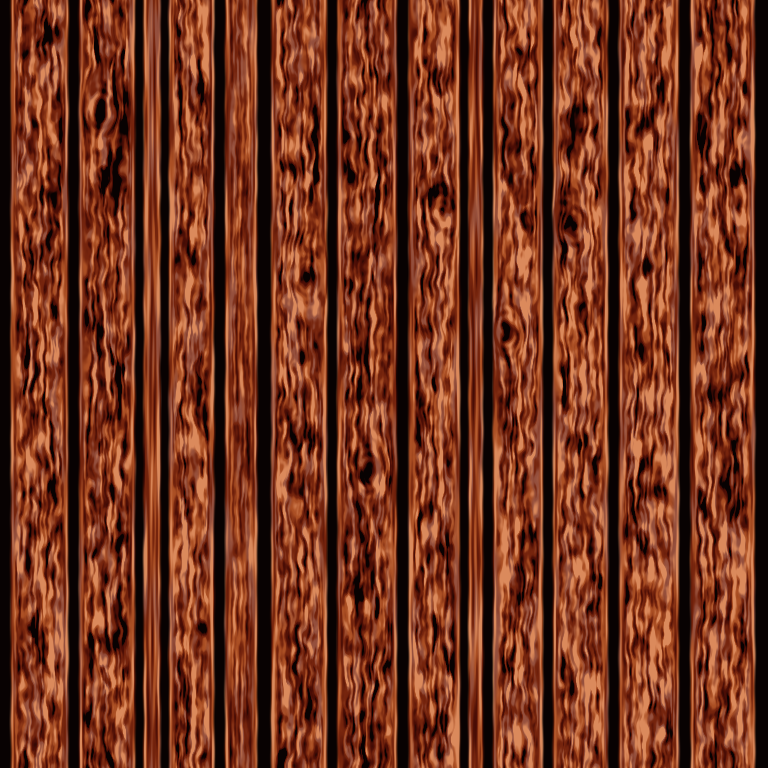
This texture is drawn by a Shadertoy shader. Its source:

```glsl
const int PLANK_COUNT = 13;
// Left and right edge of each plank
const vec2 PLANKS[PLANK_COUNT] = vec2[](
    vec2(0.013, 0.090), vec2(0.102, 0.177), vec2(0.186, 0.210),
    vec2(0.219, 0.280), vec2(0.292, 0.336), vec2(0.352, 0.427),
    vec2(0.438, 0.518), vec2(0.531, 0.600), vec2(0.609, 0.630),
    vec2(0.641, 0.708), vec2(0.719, 0.793), vec2(0.805, 0.885),
    vec2(0.898, 0.984));

const vec3 GAP_BLACK  = vec3(0.03, 0.006, 0.006);
const vec3 DARK_BROWN = vec3(0.29, 0.05, 0.02);
const vec3 RUST       = vec3(0.46, 0.14, 0.05);
const vec3 TAN        = vec3(0.67, 0.31, 0.14);
const vec3 ASH        = vec3(0.58, 0.31, 0.24);
const vec3 PALE       = vec3(0.86, 0.54, 0.36);

// Frequencies across and along the planks; whole numbers along y keep it seamless
const vec2 FIBRE_FREQ = vec2(230.0, 9.0);
const vec2 FLAKE_FREQ = vec2(125.0, 34.0);
const vec2 STAIN_FREQ = vec2(22.0, 10.0);
const vec2 CHIP_FREQ  = vec2(80.0, 20.0);
const vec2 PIT_FREQ   = vec2(65.0, 17.0);
const vec2 KNOT_SIZE  = vec2(0.009, 0.014);

const float BASE_TONE      = 0.60;
const float TONE_VARIATION = 0.14;
const float FIBRE_CONTRAST = 0.72;
const float FLAKE_CONTRAST = 0.85;
const float STAIN_DEPTH    = 0.32;
const float KNOT_CHANCE    = 0.45;
const float EDGE_WOBBLE    = 0.0016;
const float RIM_LIGHT      = 0.28;
const float TAU            = 6.28319;

float hash(vec2 p) {
    vec3 q = fract(p.xyx * 0.1031);
    q += dot(q, q.yzx + 33.33);
    return fract((q.x + q.y) * q.z);
}

vec2 gradient(vec2 cell, float period) {
    float angle = TAU * hash(vec2(cell.x, mod(cell.y, period)));
    return vec2(cos(angle), sin(angle));
}

// Gradient noise, periodic over one canvas height
float noise(vec2 p, vec2 freq) {
    p *= freq;
    vec2 cell = floor(p), f = p - cell;
    vec2 u = f * f * f * (f * (f * 6.0 - 15.0) + 10.0);
    vec2 e = vec2(0.0, 1.0);
    float a = dot(gradient(cell, freq.y), f);
    float b = dot(gradient(cell + e.yx, freq.y), f - e.yx);
    float c = dot(gradient(cell + e.xy, freq.y), f - e.xy);
    float d = dot(gradient(cell + e.yy, freq.y), f - e.yy);
    return mix(mix(a, b, u.x), mix(c, d, u.x), u.y);
}

float fbm(vec2 p, vec2 freq) {
    float sum = 0.0, amplitude = 0.7;
    for (int i = 0; i < 4; i++) {
        sum += amplitude * noise(p, freq);
        freq *= 2.0;
        amplitude *= 0.55;
    }
    return sum;
}

vec3 woodRamp(float tone, float ashAmount) {
    vec3 c = mix(GAP_BLACK, DARK_BROWN, smoothstep(0.0, 0.2, tone));
    c = mix(c, RUST, smoothstep(0.2, 0.45, tone));
    c = mix(c, mix(TAN, ASH, ashAmount), smoothstep(0.45, 0.7, tone));
    return mix(c, PALE, smoothstep(0.7, 1.0, tone));
}

void mainImage(out vec4 fragColor, in vec2 fragCoord) {
    vec2 uv = fragCoord / iResolution.xy;
    float pixel = 1.0 / iResolution.x;

    // Nearest plank: inside is the distance inward from its edge
    float inside = -1.0, halfWidth = 0.0, centre = 0.0, id = 0.0;
    for (int i = 0; i < PLANK_COUNT; i++) {
        float c = 0.5 * (PLANKS[i].x + PLANKS[i].y);
        float h = 0.5 * (PLANKS[i].y - PLANKS[i].x);
        float d = h - abs(uv.x - c);
        if (d > inside) { inside = d; halfWidth = h; centre = c; id = float(i); }
    }
    float side = step(centre, uv.x);
    vec2 p = uv + vec2(1.37 * id, 0.0);
    inside += EDGE_WOBBLE * noise(vec2(id + 0.4 * side + 0.3, uv.y), vec2(3.0, 24.0));

    // Knots bend the grain around them
    vec2 toKnot = uv - vec2(centre + halfWidth * (hash(vec2(id, 3.0)) - 0.5), hash(vec2(id, 7.0)));
    toKnot.y = fract(toKnot.y + 0.5) - 0.5;
    float r = length(toKnot / KNOT_SIZE);
    float hasKnot = step(hash(vec2(id, 11.0)), KNOT_CHANCE) * step(0.025, halfWidth);
    p.x -= 0.6 * hasKnot * toKnot.x * exp(-0.15 * r * r);

    // Wide planks are rough, narrow ones and margins keep straight grain
    float wear = smoothstep(0.014, 0.03, halfWidth) * smoothstep(0.003, 0.014, inside);
    p.x += 0.008 * wear * noise(p, vec2(18.0, 7.0)) + 0.005 * wear * noise(p, vec2(55.0, 42.0));

    // Grain, flakes and wear
    float tone = BASE_TONE + TONE_VARIATION * (hash(vec2(id, 19.0)) - 0.5);
    tone += FIBRE_CONTRAST * noise(p, FIBRE_FREQ);
    tone += FLAKE_CONTRAST * wear * noise(p, FLAKE_FREQ);
    tone += 0.3 * wear * noise(p, vec2(210.0, 80.0)) + 0.2 * noise(p, vec2(40.0, 3.0));
    tone -= STAIN_DEPTH * wear * smoothstep(0.08, 0.3, fbm(p, STAIN_FREQ));
    tone += 0.35 * wear * smoothstep(0.25, 0.45, noise(p + 0.31, CHIP_FREQ));
    tone -= 0.5 * wear * smoothstep(0.32, 0.48, noise(p + 0.73, PIT_FREQ));
    tone -= hasKnot * (0.6 * (1.0 - smoothstep(0.5, 1.1, r)) + 0.25 * sin(r * 8.0) * exp(-0.7 * r));

    // Lit rim along the edges, broken up by wear
    float rim = exp(-pow((inside - 0.0035) / 0.0016, 2.0));
    tone += RIM_LIGHT * rim * (0.6 + 0.4 * side + noise(p, vec2(9.0, 13.0)));

    float ashAmount = smoothstep(-0.15, 0.25, noise(p + 0.5, vec2(90.0, 8.0)));
    vec3 wood = woodRamp(tone, ashAmount) * mix(0.4, 1.0, smoothstep(0.0, 0.003, inside));
    fragColor = vec4(mix(GAP_BLACK, wood, smoothstep(-pixel, pixel, inside)), 1.0);
}
```
